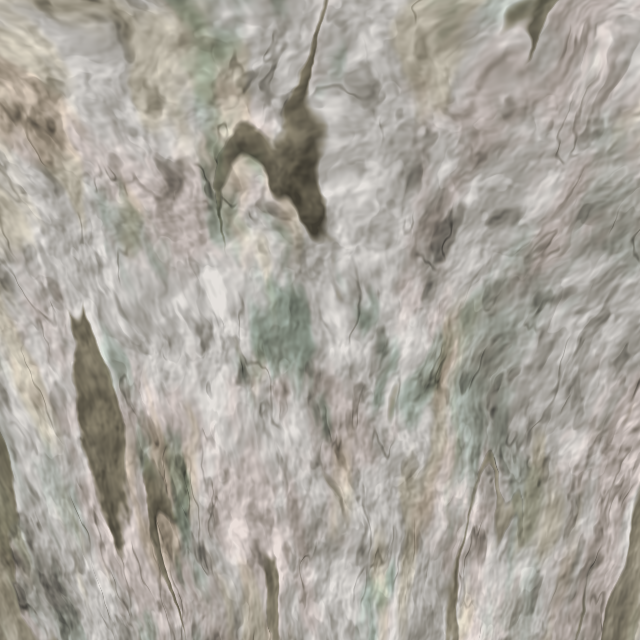
Give the GLSL for this texture, as a WebGL 2 fragment shader.

```glsl
#version 300 es
precision highp float;
// Weathered grey bark: leaning crusty ridges, olive furrows, pale rims and green lichen.

uniform vec2 u_resolution;
out vec4 fragColor;

float hash(vec2 cell) {
    return fract(sin(dot(cell, vec2(127.1, 311.7))) * 43758.5453);
}

float noise(vec2 p) {
    vec2 cell = floor(p), f = fract(p);
    f = f * f * (3.0 - 2.0 * f);
    return mix(mix(hash(cell), hash(cell + vec2(1, 0)), f.x),
               mix(hash(cell + vec2(0, 1)), hash(cell + vec2(1, 1)), f.x), f.y);
}

// Layered noise, normalised to 0..1
float fbm(vec2 p, int octaves) {
    float sum = 0.0, total = 0.0, amplitude = 0.5;
    for (int i = 0; i < octaves; i++) {
        sum += amplitude * noise(p);
        total += amplitude;
        amplitude *= 0.55;
        p = mat2(0.8, 0.6, -0.6, 0.8) * p * 2.03 + 7.3;
    }
    return sum / total;
}

// Bends the grain so both sides lean towards the middle, then roughens it
vec2 barkFlow(vec2 uv) {
    vec2 flow = uv;
    flow.x += 0.9 * (0.5 - uv.x) * (uv.y - 0.5);
    flow += 0.06 * (vec2(fbm(uv * 5.0, 2), fbm(uv * 5.0 + 17.0, 2)) - 0.5);
    flow += 0.012 * (vec2(fbm(uv * 24.0 + 4.0, 3), fbm(uv * 24.0 + 31.0, 3)) - 0.5);
    return flow;
}

float crustHeight(vec2 flow) {
    return 0.65 * fbm(flow * vec2(42.0, 30.0), 3) + 0.35 * fbm(flow * vec2(20.0, 11.0) + 40.0, 4);
}

// Thin line where a noise field crosses its middle value
float contour(float field, float width) {
    return 1.0 - smoothstep(0.0, width, abs(field - 0.5));
}

void main() {
    vec2 uv = gl_FragCoord.xy / u_resolution;
    vec2 flow = barkFlow(uv);

    // Crust lit from the upper left
    float crust = crustHeight(flow);
    float relief = crust - crustHeight(flow + vec2(-0.004, 0.004));
    float patches = fbm(flow * vec2(12.0, 4.5) + 60.0, 3);
    float tone = 0.675 + 0.32 * (crust - 0.5) + 0.36 * (patches - 0.5) + 0.62 * relief;

    // Pale flakes, dark pits and short cracks
    float flakes = smoothstep(0.54, 0.64, fbm(flow * vec2(34.0, 22.0) + 25.0, 3));
    float pits = smoothstep(0.60, 0.72, fbm(flow * vec2(30.0, 15.0) + 71.0, 3));
    float crackMask = smoothstep(0.55, 0.75, noise(flow * vec2(26.0, 14.0) + 5.0));
    float crack = crackMask * contour(fbm(flow * vec2(30.0, 11.0) + 9.0, 3), 0.06);
    tone += 0.07 * flakes - 0.13 * pits - 0.14 * crack;

    // Furrows open where the ragged channel line widens
    float channel = fbm(flow * vec2(9.0, 2.0) + vec2(3.0, 12.0), 3) - 0.5 + 0.07 * (crust - 0.5);
    float opening = smoothstep(0.40, 0.74, noise(flow * vec2(7.0, 2.8) + 48.0));
    float present = smoothstep(0.05, 0.3, opening);
    float gap = abs(channel) - 0.085 * opening;
    float furrow = (1.0 - smoothstep(-0.022, 0.006, gap)) * present;
    float rim = smoothstep(-0.004, 0.01, gap) * (1.0 - smoothstep(0.015, 0.07, gap)) * present;
    float side = smoothstep(-0.06, 0.06, channel);
    float depth = fbm(flow * vec2(14.0, 6.0) + 130.0, 3);
    float furrowTone = mix(0.40, 0.52, side) + 0.40 * (depth - 0.5)
                     + 0.26 * (crust - 0.5) + 0.4 * relief;
    tone = mix(tone + 0.085 * rim, furrowTone, furrow);

    // Stains: pink crust, ochre near furrows, green lichen in the streaks
    float pink = smoothstep(0.44, 0.64, fbm(flow * vec2(11.0, 6.0) + 83.0, 4));
    float ochre = smoothstep(0.54, 0.72, fbm(flow * vec2(15.0, 4.5) + 96.0, 3));
    float lichen = smoothstep(0.56, 0.70, fbm(flow * vec2(13.0, 4.6) + 115.0, 4));
    lichen *= 1.0 - 0.7 * smoothstep(0.1, 0.45, abs(uv.x - 0.45));
    tone -= (0.13 * lichen + 0.03 * ochre) * (1.0 - furrow) + 0.02 * pink;

    tone = clamp(tone, 0.24, 0.88);
    vec3 tint = mix(vec3(1.03, 1.0, 0.93), vec3(1.015, 1.0, 0.98), smoothstep(0.45, 0.75, tone));
    tint *= mix(vec3(1.0), vec3(1.025, 0.988, 0.985), pink * (1.0 - furrow));
    tint *= mix(vec3(1.0), vec3(1.03, 1.0, 0.90), max(0.6 * ochre, furrow * (1.2 - 0.8 * depth)));
    tint *= mix(vec3(1.0), vec3(0.92, 1.01, 0.98), lichen);
    fragColor = vec4(clamp(tone * tint, 0.0, 1.0), 1.0);
}
```
